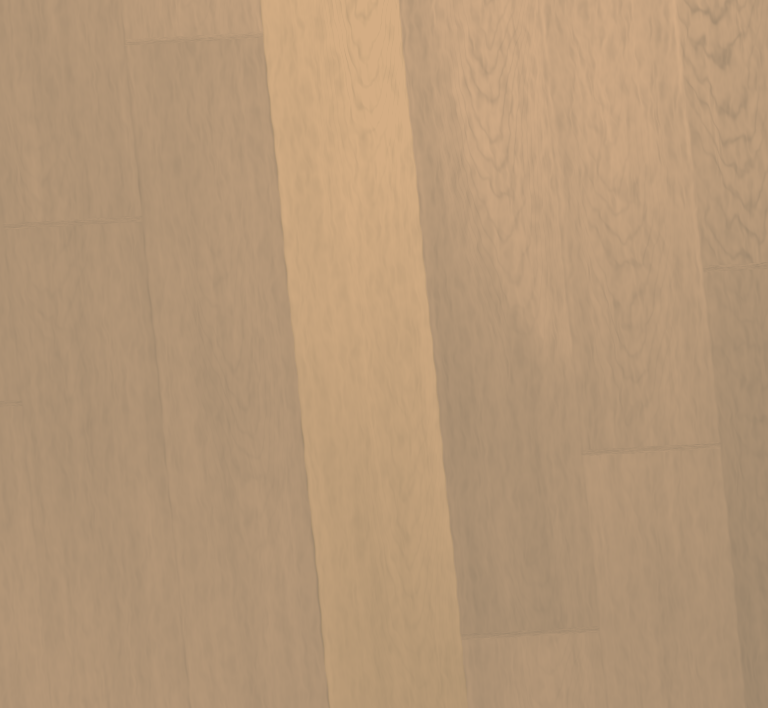
This texture is drawn by a WebGL 1 fragment shader. Its source:

```glsl
precision highp float;
// Slanted oak floor planks with staggered end joints, soft grain and a warm glow.
uniform vec2 u_resolution;

vec2 hash2(vec2 p) {
  return fract(sin(vec2(dot(p, vec2(127.1, 311.7)), dot(p, vec2(269.5, 183.3)))) * 4375.85);
}

// Layered, rotated sines, roughly -1 to 1
float waves(vec2 p) {
  float sum = 0.0, amp = 0.5;
  for (int i = 0; i < 5; i++) {
    sum += amp * sin(p.x + 1.4 * sin(p.y + 0.7 * p.x));
    p = mat2(0.8, 0.6, -0.6, 0.8) * p * 1.8 + 2.3;
    amp *= 0.62;
  }
  return sum;
}

// Cellular noise: distance to the nearest scattered point
float cells(vec2 p) {
  float nearest = 1.0;
  for (int y = -1; y <= 1; y++)
    for (int x = -1; x <= 1; x++) {
      vec2 cell = floor(p) + vec2(x, y);
      nearest = min(nearest, length(cell + hash2(cell) - p));
    }
  return nearest;
}

// Lightness of plank k: 0 is the dark wood, 1 the pale wood
float plank(float k, float s, float v, float glow, float soft) {
  float across = s - k;
  float along = v - 0.011 * across;

  // Staggered end joints; board number blends softly over each joint
  float run = (along - 0.10 - 0.26 * (k - 1.0)) / 1.36;
  float joint = floor(run + 0.5);
  float toJoint = (run - joint) * 1.36;
  float board = joint - 1.0 + smoothstep(-soft, soft, toJoint);
  float seed = 5.3 * k + 9.1 * board;

  // Board tone: one paler plank, darker wood at the far right and lower right
  float tone = 0.17 + 0.78 * glow + 0.15 * board * (k + 2.5 * board);
  tone += 0.56 * exp(-4.0 * k * k) * mix(0.5, 1.0, smoothstep(0.0, 0.6, v));
  float rightmost = smoothstep(2.5, 3.0, k);
  tone -= 0.18 * rightmost + 0.05 * k * smoothstep(0.6, 0.0, v);

  // Long streaks, broad mottling and clouded patches
  tone += 0.09 * waves(vec2(across * 8.0 + seed, along * 2.5 + seed));
  tone += 0.07 * waves(vec2(across * 26.0 - seed, along * 9.0));
  tone += 0.06 * waves(vec2(across * 3.0 + seed, along * 12.0 - seed));

  // Cathedral grain: nested arches with their tips pointing down
  float d = across - 0.5 - 0.2 * cos(1.1 * k - 0.2) + 0.05 * sin(along * 11.0 + seed);
  float warp = waves(vec2(across * 9.0 + seed, along * 17.0));
  float arch = along - (2.4 + 1.3 * cos(k)) * d * d;
  float ring = exp(2.6 * sin(130.0 * arch + 3.6 * warp + seed) - 2.6);
  float patchy = 0.6 + 0.4 * sin(along * 8.0 + 1.7 * k);
  float figure = (0.1 + 0.34 * glow) * patchy + 0.28 * rightmost * board + 0.28 * rightmost;
  tone -= figure * (ring - 0.3) * exp(-14.0 * d * d);

  // Pale flame reaching down the plank
  float side = across - 0.85;
  float flame = along - 0.46 - 1.4 * side * side + 0.07 * warp;
  tone += 0.22 * (smoothstep(-0.03, 0.05, flame) - 0.5) * exp(-2.0 * (k - 1.0) * (k - 1.0));

  // Short pores stretched along the wood, and a finer fleck
  float pores = cells(vec2(across * 17.0 + 0.8 * warp, along * 17.0) + seed);
  float fleck = cells(vec2(across * 34.0 + warp, along * 60.0) - seed);
  tone -= (0.1 + 0.18 * glow) * (smoothstep(0.5, 0.05, pores) - 0.25);
  tone -= (0.1 + 0.08 * glow) * (0.45 - fleck);

  // Faint shadow at the end joint
  return tone - 0.04 * exp(-pow(toJoint / 0.005, 2.0));
}

void main() {
  vec2 uv = gl_FragCoord.xy / u_resolution;
  float pixel = 1.0 / min(u_resolution.x, u_resolution.y);
  float soft = max(0.0022, pixel);

  // Slanted plank coordinate; whole numbers are seams
  float s = (uv.x - 0.338 - 0.0911 * (1.0 - uv.y)) / 0.181;
  s += 0.003 * sin(uv.y * 23.0) + 0.003 * sin(uv.y * 130.0);
  float seam = floor(s + 0.5);
  float toSeam = (s - seam) * 0.181;

  // Warm light from the upper right
  vec2 light = (uv - vec2(0.75, 1.05)) / vec2(0.42, 0.5);
  float glow = exp(-dot(light, light));

  // Blend the two planks that meet at the nearest seam
  float left = plank(seam - 1.0, s, uv.y, glow, 2.5 * soft);
  float right = plank(seam, s, uv.y, glow, 2.5 * soft);
  float tone = mix(left, right, smoothstep(-soft, soft, toSeam));

  // Thin broken seam shadow, fading toward the outer seams, with a lit edge
  float depth = 1.0 / (1.0 + 0.9 * seam * seam);
  float wear = 0.6 + 0.4 * sin(uv.y * 47.0 + 3.0 * sin(uv.y * 19.0) + 4.0 * seam);
  tone -= 0.5 * depth * wear * exp(-pow(toSeam / max(0.0016, pixel), 2.0));
  float litSide = seam > 2.5 ? -0.004 : 0.005;
  tone += 0.2 * exp(-pow((toSeam - litSide) / 0.003, 2.0)) * (0.2 + glow);

  vec3 darkOak = vec3(0.65, 0.55, 0.44);
  vec3 paleOak = vec3(0.79, 0.65, 0.51);
  vec3 color = mix(darkOak, paleOak, clamp(tone, -0.8, 1.3));
  color.b -= 0.014 * exp(-4.0 * floor(s) * floor(s));
  gl_FragColor = vec4(color, 1.0);
}
```
